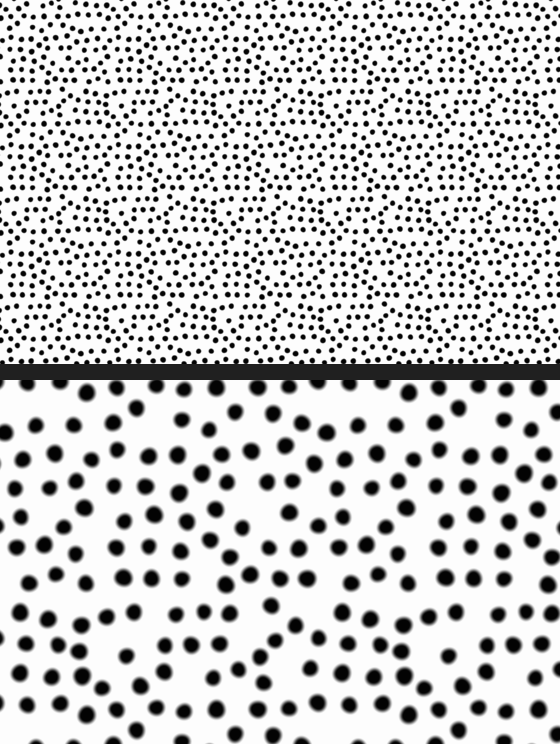
Top: the whole. Bottom: its middle third, enlarged.
Write a Shadertoy shader that draws this pattern.

```glsl
// Small black ink dots scattered evenly but irregularly over white, in a repeating tile.

const float TILE = 10.0; // cells per repeat, even so that staggered rows join up

vec3 hash3(vec2 cell) {
    vec3 p = fract(mod(cell, TILE).xyx * vec3(0.1031, 0.1130, 0.0973) + 0.137);
    p += dot(p, p.yzx + 33.33);
    return fract((p.xxy + p.yzz) * p.zyx);
}

float rowShift(float row) {
    return 0.5 * mod(row, 2.0);
}

// Jittered point of a staggered grid
vec2 looseSeed(vec2 cell) {
    return cell + vec2(rowShift(cell.y), 0.0) + 0.76 * (hash3(cell).xy - 0.5);
}

// Seed pushed away from close neighbours, for even spacing
vec2 dotCentre(vec2 cell) {
    vec2 seed = looseSeed(cell);
    vec2 push = vec2(0.0);
    for (int j = -1; j <= 1; j++) {
        for (int i = -2; i <= 2; i++) {
            if (i == 0 && j == 0) continue;
            vec2 away = seed - looseSeed(cell + vec2(i, j));
            float gap = max(length(away), 0.001);
            push += away / gap * max(1.0 - gap, 0.0);
        }
    }
    return seed + 0.42 * push;
}

// Signed distance to a slightly uneven disc
float inkDot(vec2 offset, vec3 rnd) {
    float angle = atan(offset.y, offset.x);
    float wobble = 0.008 * sin(2.0 * angle + 6.283 * rnd.x)
                 + 0.005 * sin(3.0 * angle + 6.283 * rnd.y);
    return length(offset) - mix(0.225, 0.265, rnd.z) - wobble;
}

void mainImage(out vec4 fragColor, in vec2 fragCoord) {
    float cellsPerPixel = 33.9 / iResolution.y;
    vec2 p = fragCoord * cellsPerPixel + vec2(3.3, 6.7);

    // Nearest dot among the surrounding cells
    float dist = 1.0;
    for (int j = -1; j <= 1; j++) {
        float row = round(p.y) + float(j);
        float column = round(p.x - rowShift(row));
        for (int i = -1; i <= 1; i++) {
            vec2 cell = vec2(column + float(i), row);
            dist = min(dist, inkDot(p - dotCentre(cell), hash3(cell + 4.0)));
        }
    }

    // Soft printed edge
    float softness = max(0.09, 0.7 * cellsPerPixel);
    float paper = smoothstep(-softness, softness, dist);
    fragColor = vec4(vec3(mix(0.012, 0.992, paper)), 1.0);
}
```
